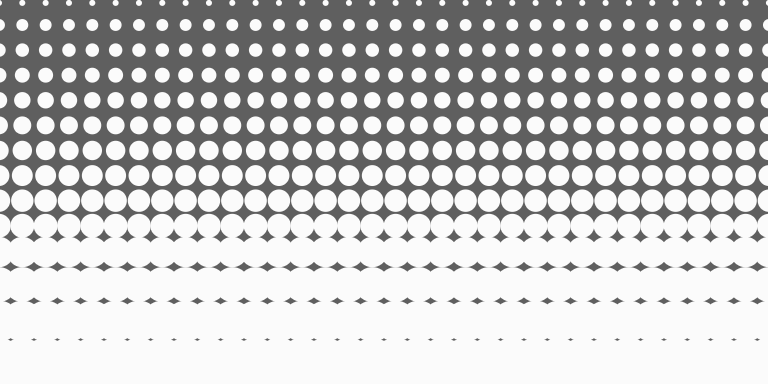
A Shadertoy shader for this pattern:

```glsl
// Halftone fade: rows of pale dots on grey that swell downward and merge into white.

const vec3 GREY = vec3(0.373);
const vec3 PALE = vec3(0.985);
const float COLUMN_PITCH = 0.06076;
const float FIRST_COLUMN = 0.0581;
const int ROW_COUNT = 14;
const float MERGE_ROW = 10.0;

// Cubic polynomial with coefficients in ascending order
float cubic(float t, vec4 c) {
    return c.x + t * (c.y + t * (c.z + t * c.w));
}

// Depth below the top edge (x) and dot radius (y) of one row
vec2 rowShape(float row) {
    if (row < 0.5) return vec2(0.0075, 0.0078);
    if (row < MERGE_ROW) return vec2(0.06536 * row - 0.0003, 0.01354 + 0.00195 * row);
    float t = row - MERGE_ROW;
    return vec2(cubic(t, vec4(0.6563, 0.0808, 0.0030, 0.00083)),
                cubic(t, vec4(0.03958, 0.00547, -0.00026, 0.00052)));
}

// Signed offset to the nearest repeat of a pitch
float nearestOffset(float x, float start, float pitch) {
    return (fract((x - start) / pitch + 0.5) - 0.5) * pitch;
}

// Distance to the union of all dot rows
float dotField(vec2 p) {
    float dx = nearestOffset(p.x, FIRST_COLUMN, COLUMN_PITCH);
    float dist = 1.0;
    for (int i = 0; i < ROW_COUNT; i++) {
        vec2 shape = rowShape(float(i));
        dist = min(dist, length(vec2(dx, p.y - shape.x)) - shape.y);
    }
    return dist;
}

void mainImage(out vec4 fragColor, in vec2 fragCoord) {
    // Canvas height is one unit, measured down from the top
    vec2 p = fragCoord / iResolution.y;
    p.y = 1.0 - p.y;

    // One-pixel edge smoothing
    float coverage = clamp(0.5 - dotField(p) * iResolution.y, 0.0, 1.0);
    fragColor = vec4(mix(GREY, PALE, coverage), 1.0);
}
```
